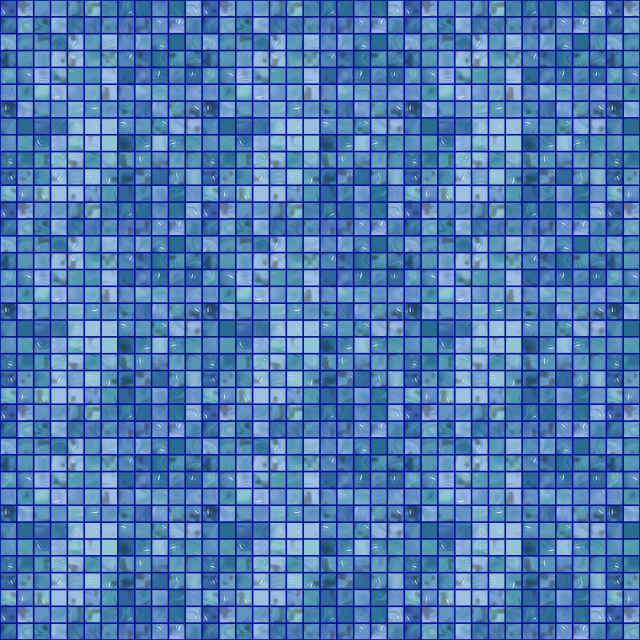
Give the GLSL for this texture, as a WebGL 1 fragment shader.

```glsl
precision highp float;

uniform vec2 u_resolution;

const float TILES = 38.0;         // tiles across and down
const float BLOCK = 12.0;         // tiles before the variation repeats
const float PATCH_TILES = 3.0;    // tiles per cell of the broad shading
const float PATCH_DEPTH = 0.65;   // strength of the broad shading
const float GROUT_WIDTH = 0.094;  // fraction of one tile
const float DARK_COLUMN = 7.0;    // column of each block with deeper glass
const float GLINT_SHARE = 0.26;   // share of tiles with a pearly glint

const vec3 GROUT = vec3(0.01, 0.055, 0.61);
const vec3 DEEP = vec3(0.19, 0.40, 0.60);
const vec3 MID = vec3(0.36, 0.58, 0.73);
const vec3 PALE = vec3(0.60, 0.76, 0.86);
const vec3 PEARL = vec3(0.88, 0.96, 0.98);
const vec3 TEAL_SHIFT = vec3(-0.035, 0.022, -0.040);

float hash(vec2 p) {
  return fract(sin(dot(p, vec2(127.1, 311.7))) * 43758.55);
}

// Value noise whose lattice wraps after the given period
float wrappedNoise(vec2 p, float period) {
  vec2 i = floor(p);
  vec2 f = fract(p);
  f = f * f * (3.0 - 2.0 * f);
  vec2 a = floor(mod(i + 0.5, period));
  vec2 b = floor(mod(i + 1.5, period));
  return mix(mix(hash(a), hash(vec2(b.x, a.y)), f.x),
             mix(hash(vec2(a.x, b.y)), hash(b), f.x), f.y);
}

float noise(vec2 p) {
  return wrappedNoise(p, 1024.0);
}

// Soft curved streaks of stirred glass, centred on zero
float swirl(vec2 local, vec2 id) {
  float angle = 6.2832 * hash(id + 3.7);
  vec2 along = vec2(cos(angle), sin(angle));
  vec2 across = vec2(-along.y, along.x);
  float bend = noise(local * 1.8 + id * 9.0) - 0.5;
  vec2 p = vec2(dot(local, along) * 1.3, dot(local, across) * 5.0 + bend * 5.0);
  return noise(p + id * 13.0 + 50.0) + 0.5 * noise(p * 2.1 + id * 17.0 + 90.0) - 0.75;
}

// Short bright streaks along wide arcs around a random spot
float glint(vec2 local, vec2 id) {
  vec2 spot = 0.2 + 0.6 * vec2(hash(id + 21.3), hash(id + 34.9));
  float angle = 6.2832 * hash(id + 43.1);
  vec2 center = spot + 0.55 * vec2(cos(angle), sin(angle));
  float rings = 0.5 + 0.5 * cos((length(local - center) - 0.55) * 34.0);
  float area = 1.0 - smoothstep(0.05, 0.27, length(local - spot));
  float broken = smoothstep(0.2, 0.6, noise(local * 5.0 + id * 5.0));
  return step(1.0 - GLINT_SHARE, hash(id + 65.3)) * area * broken * rings * rings;
}

vec3 glass(vec2 local, vec2 id) {
  // Tone and tint of the tile, drifting across the block
  vec2 patchCell = (id + 0.5) / PATCH_TILES;
  float drift = wrappedNoise(patchCell, BLOCK / PATCH_TILES) - 0.5;
  float tone = 0.08 + 0.84 * hash(id + 0.5) + PATCH_DEPTH * drift;
  tone -= 0.32 * (1.0 - step(0.5, abs(id.x - DARK_COLUMN)));
  float tint = 1.9 * hash(id + 12.1) - 0.85;

  // Broad clouds and streaks inside the tile
  float cloud = noise(local * 1.7 + id * 7.0) - 0.5;
  tone += 0.42 * cloud + 0.26 * swirl(local, id);
  tint += 0.9 * (noise(local * 1.9 + id * 15.0 + 30.0) - 0.5);

  vec3 color = mix(DEEP, MID, smoothstep(-0.1, 0.42, tone));
  color = mix(color, PALE, smoothstep(0.36, 0.95, tone));
  color += TEAL_SHIFT * tint;

  // Soft smoky patches on some tiles
  float smoke = smoothstep(0.45, 0.95, noise(local * 2.8 + id * 11.0 + 40.0));
  color *= 1.0 - 0.32 * smoke * step(0.65, hash(id + 78.4));

  return mix(color, PEARL, 0.9 * glint(local, id));
}

void main() {
  vec2 grid = gl_FragCoord.xy / u_resolution * TILES;
  vec2 local = fract(grid);
  vec2 id = floor(mod(floor(grid) + 0.5, BLOCK));

  // Grout centred on the tile borders, with one pixel of smoothing
  vec2 pixel = TILES / u_resolution;
  vec2 border = min(local, 1.0 - local);
  vec2 inside = clamp((border - 0.5 * GROUT_WIDTH) / pixel + 0.5, 0.0, 1.0);

  gl_FragColor = vec4(mix(GROUT, glass(local, id), inside.x * inside.y), 1.0);
}
```
